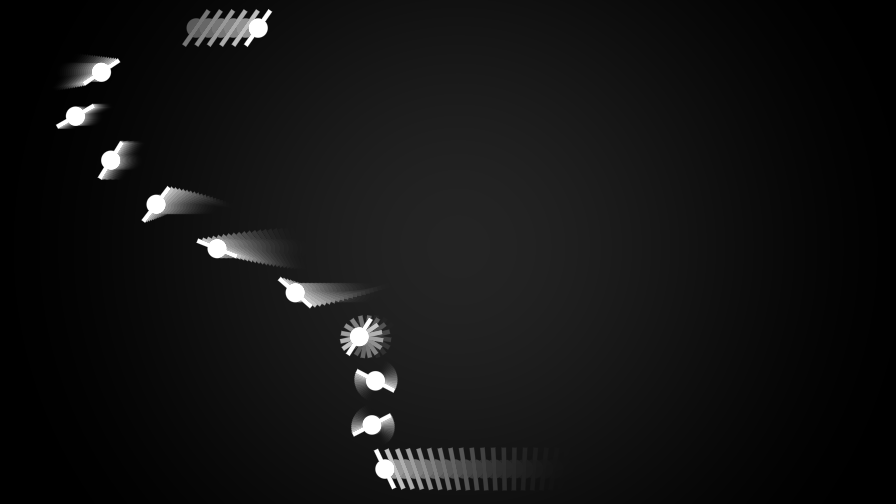
Reproduce this background procedurally as a WebGL 1 fragment shader.

```glsl
precision highp float;
// Eleven white pendulum-like markers (a disc crossed by a bar), one per row,
// each followed by fading ghosts that slide and spin, over a dark radial glow.
// Only the row containing the pixel is evaluated; lengths are canvas heights.

uniform vec2 u_resolution;

const float ROW_COUNT = 11.0;
const float ROW_SPACING = 0.0875;
const float TOP_ROW_Y = 0.9444;
const float DISC_RADIUS = 0.0193;
const vec2 BAR_HALF_SIZE = vec2(0.0425, 0.0045);
const int MAX_GHOSTS = 18;

// Soft coverage of a signed distance, one pixel wide.
float coverage(float dist, float pixel) {
  return 1.0 - smoothstep(-0.5 * pixel, 0.5 * pixel, dist);
}

float boxDistance(vec2 p, vec2 halfSize) {
  vec2 d = abs(p) - halfSize;
  return length(max(d, 0.0)) + min(max(d.x, d.y), 0.0);
}

vec2 rotate(vec2 p, float angle) {
  float c = cos(angle);
  float s = sin(angle);
  return vec2(c * p.x + s * p.y, c * p.y - s * p.x);
}

// Disc and crossing bar; discShade dims the disc relative to the bar.
float marker(vec2 p, float angle, float discShade, float pixel) {
  float disc = coverage(length(p) - DISC_RADIUS, pixel);
  float bar = coverage(boxDistance(rotate(p, angle), BAR_HALF_SIZE), pixel);
  return max(disc * discShade, bar);
}

// Motion of a row: head x, bar angle, ghost step in x, ghost spin.
vec4 rowMotion(float row) {
  if (row < 0.5) return vec4(0.512, 0.96, -0.0245, 0.0);
  if (row < 1.5) return vec4(0.201, 0.59, -0.0040, 0.02);
  if (row < 2.5) return vec4(0.150, 0.52, 0.0020, 0.0);
  if (row < 3.5) return vec4(0.220, 1.02, 0.0024, 0.0);
  if (row < 4.5) return vec4(0.310, 0.92, 0.0060, -0.055);
  if (row < 5.5) return vec4(0.431, -0.38, 0.0088, -0.05);
  if (row < 6.5) return vec4(0.586, -0.72, 0.0081, 0.06);
  if (row < 7.5) return vec4(0.713, 1.00, 0.0019, -0.39);
  if (row < 8.5) return vec4(0.745, -0.48, 0.0002, 0.09);
  if (row < 9.5) return vec4(0.738, 0.47, 0.0004, -0.09);
  return vec4(0.764, -1.13, 0.0197, -0.035);
}

// Brightness of a head and its ghosts, fading with age.
float trail(vec2 p, vec4 motion, float ghosts, float pixel) {
  vec2 local = p - vec2(motion.x, 0.0);
  float light = marker(local, motion.y, 1.0, pixel);
  for (int i = 1; i <= MAX_GHOSTS; i++) {
    float age = float(i);
    if (age > ghosts) break;
    float life = 1.0 - age / float(MAX_GHOSTS + 1);
    vec2 q = local - vec2(motion.z * age, 0.0);
    float ghost = marker(q, motion.y + motion.w * age, 0.75, pixel);
    light = max(light, ghost * 0.82 * life * life);
  }
  return light;
}

// Broad grey glow that falls to black at the sides.
float backdrop(vec2 p, vec2 center) {
  return 0.137 * (1.0 - smoothstep(0.0, 0.95, distance(p, center)));
}

void main() {
  float pixel = 1.0 / u_resolution.y;
  vec2 p = gl_FragCoord.xy * pixel;

  float row = floor((TOP_ROW_Y - p.y) / ROW_SPACING + 0.5);
  row = clamp(row, 0.0, ROW_COUNT - 1.0);
  vec2 rowPoint = vec2(p.x, p.y - TOP_ROW_Y + row * ROW_SPACING);

  // The top row has just turned around, so its trail is short.
  float ghosts = row < 0.5 ? 5.0 : float(MAX_GHOSTS);
  float light = trail(rowPoint, rowMotion(row), ghosts, 1.5 * pixel);

  float shade = mix(backdrop(p, vec2(0.91, 0.51)), 1.0, light);
  gl_FragColor = vec4(vec3(shade), 1.0);
}
```
